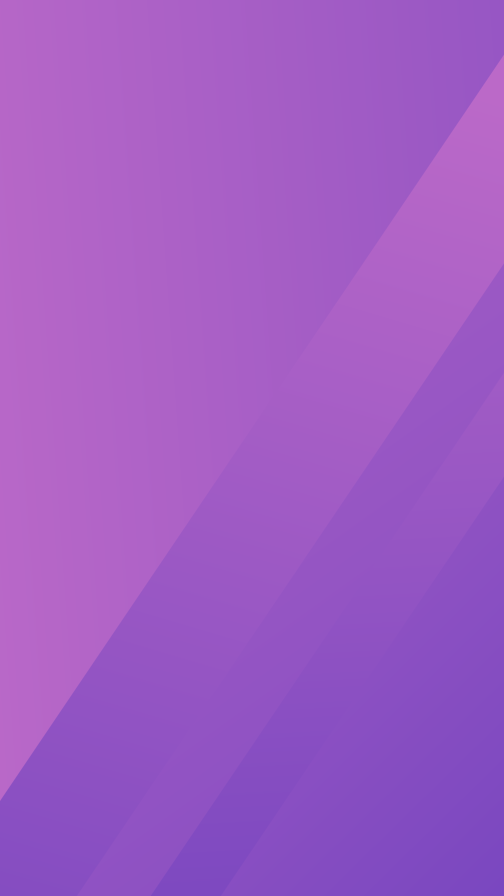
Reproduce this background procedurally as a Shadertoy shader.

```glsl
// Diagonal sheets of pink-to-violet light stacked toward the lower right corner.
// Each sheet is a half plane below a slanted edge, tinted by its own linear
// ramp between two shared colours, so edges vanish where neighbouring ramps meet.

const vec3 PINK   = vec3(0.735, 0.413, 0.785);
const vec3 VIOLET = vec3(0.477, 0.278, 0.752);

const float EDGE_SLOPE = 0.833;  // rise of every edge, in canvas widths and heights
const int SHEET_COUNT = 4;

// Height at which each edge meets the left side
const float EDGE_HEIGHT[SHEET_COUNT] = float[](0.106, -0.127, -0.249, -0.365);

// Shade ramps: change along x, change along y, value at the origin
const vec3 BACKDROP_RAMP = vec3(0.47, 0.06, 0.03);
const vec3 SHEET_RAMP[SHEET_COUNT] = vec3[](
    vec3(-0.130, -0.780, 0.830),
    vec3( 0.200, -0.495, 0.640),
    vec3( 0.030, -0.950, 0.930),
    vec3( 0.375, -0.680, 0.625)
);

// Shade of a linear ramp: 0 is pink, 1 is violet
float rampShade(vec3 ramp, vec2 uv) {
    return clamp(dot(ramp, vec3(uv, 1.0)), 0.0, 1.0);
}

// Smooth coverage of the half plane below a slanted edge
float belowEdge(vec2 uv, float height) {
    float rise = height + EDGE_SLOPE * uv.x - uv.y;
    float pixel = length(vec2(EDGE_SLOPE, 1.0) / iResolution.xy);
    return smoothstep(-0.7 * pixel, 0.7 * pixel, rise);
}

void mainImage(out vec4 fragColor, in vec2 fragCoord) {
    vec2 uv = fragCoord / iResolution.xy;

    // Stack the sheets over the backdrop, from upper left to lower right
    float shade = rampShade(BACKDROP_RAMP, uv);
    for (int i = 0; i < SHEET_COUNT; i++) {
        float coverage = belowEdge(uv, EDGE_HEIGHT[i]);
        shade = mix(shade, rampShade(SHEET_RAMP[i], uv), coverage);
    }

    fragColor = vec4(mix(PINK, VIOLET, shade), 1.0);
}
```
